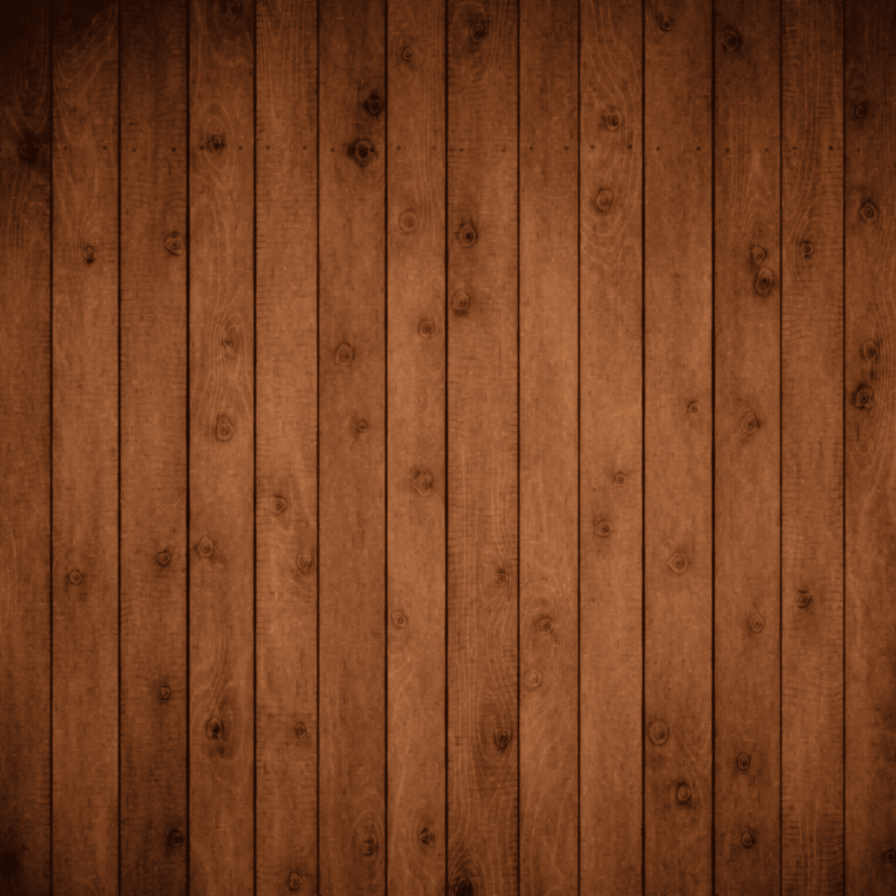
This texture is drawn by a Shadertoy shader. Its source:

```glsl
// Fourteen upright stained wood planks with dark seams, knots, saw marks and nails.
// Each plank hashes its own tone, grain and knots; surface detail is added to a
// light that fades toward the borders, and the sum is mapped to a brown ramp.

const vec3 DARK_BROWN  = vec3(0.11, 0.03, 0.008);
const vec3 MID_BROWN   = vec3(0.42, 0.21, 0.09);
const vec3 LIGHT_BROWN = vec3(0.64, 0.385, 0.225);
const float FIRST_SEAM   = 0.060;   // left edge of plank 1; plank 0 is cut by the border
const float PLANK_PITCH  = 0.0733;
const float SEAM_JITTER  = 0.006;
const float SEAM_WIDTH   = 0.0014;  // half width
const float KNOT_ROWS    = 7.0;
const float KNOT_CHANCE  = 0.62;
const float SAW_ROWS     = 130.0;
const float NAIL_HEIGHT  = 0.834;
const float NAIL_RADIUS  = 0.0024;
const float BASE_TONE    = 1.02;
const vec2  LIGHT_CENTRE = vec2(0.54, 0.465);
const vec2  LIGHT_FALL   = vec2(1.25, 2.40);

float hash(vec2 p) {
    vec3 q = fract(p.xyx * 0.1031);
    q += dot(q, q.yzx + 33.33);
    return fract((q.x + q.y) * q.z);
}

float noise(vec2 p) {
    vec2 i = floor(p), f = fract(p);
    f = f * f * (3.0 - 2.0 * f);
    return mix(mix(hash(i), hash(i + vec2(1, 0)), f.x),
               mix(hash(i + vec2(0, 1)), hash(i + vec2(1, 1)), f.x), f.y);
}

float fbm(vec2 p) {
    float sum = 0.0, amp = 0.5;
    for (int i = 0; i < 4; i++) {
        sum += amp * noise(p);
        p = p * 2.03 + 17.0;
        amp *= 0.5;
    }
    return sum;
}

float seamX(float k) {
    return FIRST_SEAM + PLANK_PITCH * (k - 1.0) + SEAM_JITTER * (2.0 * hash(vec2(k, 41.0)) - 1.0);
}

// x: tone change from the knots, y: bulge that bends the grain around them
vec2 knots(vec2 p, float plank, float left, float width) {
    vec2 result = vec2(0.0);
    float row = floor(p.y * KNOT_ROWS);
    for (float j = -1.0; j <= 1.0; j++) {
        vec2 id = vec2(plank + 20.0, row + j + 60.0);
        if (hash(id) > KNOT_CHANCE) continue;
        vec2 centre = vec2(left + width * mix(0.18, 0.82, hash(id + 7.3)),
                           (row + j + hash(id + 13.7)) / KNOT_ROWS);
        vec2 q = (p - centre) / mix(0.007, 0.014, hash(id + 29.1));
        float d = length(q * vec2(1.0, 0.85)) + 0.5 * (noise(q * 1.6 + id) - 0.5);
        float body = 1.0 - smoothstep(0.6, 1.4, d);
        float core = 1.0 - smoothstep(0.1, 0.65, length(q - vec2(0.15, -0.1)));
        float rim = exp(-pow((d - 0.85) * 4.0, 2.0));
        float stain = exp(-dot(q, q * vec2(0.25, 0.10))) * noise(q * 0.9 + id * 3.0);
        result.x += 0.07 * body * sin(d * 13.0) - 0.30 * core - 0.30 * rim * noise(q * 1.2 + id) - 0.36 * stain;
        result.y += exp(-dot(q, q * vec2(0.20, 0.045)));
    }
    return result;
}

void mainImage(out vec4 fragColor, in vec2 fragCoord) {
    vec2 uv = fragCoord / iResolution.xy;
    float pixel = 1.0 / min(iResolution.x, iResolution.y);
    // Plank under this point
    float plank = floor((uv.x - FIRST_SEAM) / PLANK_PITCH) + 1.0;
    if (uv.x < seamX(plank)) plank -= 1.0;
    else if (uv.x >= seamX(plank + 1.0)) plank += 1.0;
    float left = seamX(plank), right = seamX(plank + 1.0), width = right - left;
    float edge = min(uv.x - left, right - uv.x);
    float nearSeam = uv.x - left < right - uv.x ? plank : plank + 1.0;
    vec2 seed = vec2(plank * 7.0 + 50.0, plank * 13.0 + 90.0);
    float plankTone = hash(seed) - 0.5;
    // Light falling off toward the borders
    vec2 away = uv - LIGHT_CENTRE;
    float light = BASE_TONE - dot(away * away, LIGHT_FALL) + 0.14 * plankTone;
    // Stains, fibres and pale arched growth lines
    vec2 knot = knots(uv, plank, left, width);
    float detail = knot.x + 0.46 * (fbm(uv * vec2(20.0, 6.0) + seed) - 0.5);
    detail += 0.22 * (fbm(uv * vec2(110.0, 12.0) + seed + knot.y) - 0.5);
    detail += 0.12 * (noise(uv * vec2(240.0, 110.0) + seed) - 0.5);
    detail += 0.11 * (noise(uv * vec2(310.0, 350.0)) - 0.5);
    float field = noise(uv * vec2(26.0, 3.2) + seed) + 0.15 * noise(uv * vec2(60.0, 14.0) + seed) + 0.5 * knot.y;
    float growth = pow(0.5 + 0.5 * sin(field * 46.0), 5.0);
    detail += 0.12 * (growth - 0.25) * smoothstep(0.3, 0.7, noise(uv * vec2(18.0, 5.0) + seed + 31.0));
    // Broken saw marks across the rougher planks, strongest at their edges
    float rough = smoothstep(0.35, 0.85, hash(seed + 3.0));
    float sawPhase = uv.y * SAW_ROWS + 1.2 * noise(uv * vec2(40.0, 35.0) + seed);
    float sawLine = pow(0.5 + 0.5 * sin(6.2832 * sawPhase), 3.0);
    float sawMask = smoothstep(0.25, 0.8, fbm(uv * vec2(90.0, 40.0) + seed)) * mix(0.35, 1.0, exp(-edge / 0.010));
    detail -= 0.24 * rough * sawLine * sawMask;
    // Faint pale flecks and small dark pits
    detail += 0.12 * smoothstep(0.78, 1.0, noise(uv * vec2(230.0, 190.0) + 5.0));
    detail -= 0.12 * smoothstep(0.76, 1.0, noise(uv * vec2(190.0, 130.0) + 77.0));
    // A pair of nails on each plank
    float nailX = abs(uv.x - 0.5 * (left + right)) - 0.29 * width;
    float nail = length(vec2(nailX, uv.y - NAIL_HEIGHT - 0.004 * plankTone));
    detail -= 0.28 * (1.0 - smoothstep(NAIL_RADIUS - pixel, NAIL_RADIUS + pixel, nail));
    // Seams: a soft shadow and a dark gap of uneven width and depth
    float strength = mix(0.45, 1.0, hash(vec2(nearSeam, 9.0)));
    float gap = SEAM_WIDTH * strength * mix(0.6, 1.2, noise(vec2(nearSeam * 9.0, uv.y * 45.0)));
    detail -= 0.20 * strength * exp(-edge / 0.004);
    float inGap = 1.0 - smoothstep(gap - pixel, gap + 0.0018 + 0.5 * pixel, edge);
    // Sum with a soft floor, then tone to colour
    float tone = light + detail * mix(0.55, 1.0, clamp(light * 1.4, 0.0, 1.0));
    tone = 0.5 * (tone + sqrt(tone * tone + 0.012)) * (1.0 - inGap * mix(0.75, 0.97, strength));
    vec3 color = mix(DARK_BROWN, MID_BROWN, min(tone * 2.0, 1.0));
    color = mix(color, LIGHT_BROWN, clamp(tone * 2.0 - 1.0, 0.0, 1.4));
    fragColor = vec4(color, 1.0);
}
```
